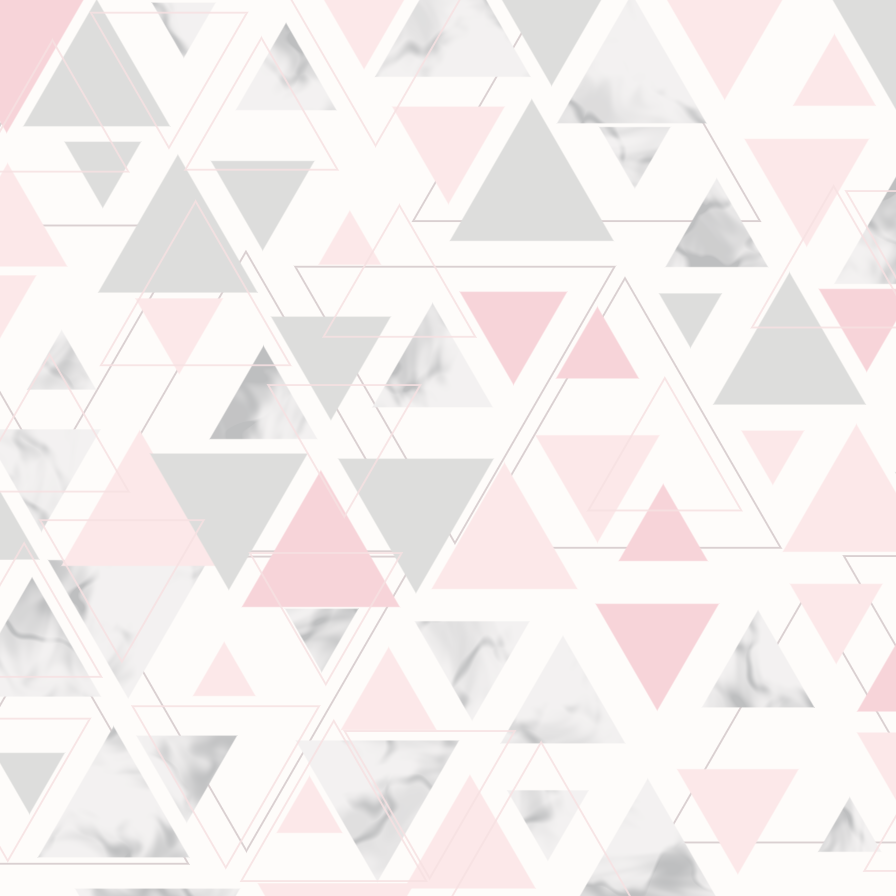
A Shadertoy shader for this pattern:

```glsl
// Scattered pastel and marble triangles with thin triangular outlines on warm white.
#define FILL_SIDE 0.2
#define FILL_SCALE vec2(0.35, 0.92)
#define LARGE_SIDE 0.43
#define SMALL_SIDE 0.235
#define LARGE_KEEP 0.72
#define SMALL_KEEP 0.28
#define LINE_WIDTH 0.0021
#define ROW_WAVE 0.028
#define MARBLE_FREQ 13.0

const vec3 PAPER = vec3(0.998, 0.989, 0.981);
const vec3 GREY = vec3(0.866, 0.867, 0.861);
const vec3 PINK = vec3(0.969, 0.833, 0.852);
const vec3 BLUSH = vec3(0.987, 0.910, 0.912);
const vec3 MARBLE_LIGHT = vec3(0.952, 0.945, 0.944);
const vec3 MARBLE_DARK = vec3(0.745, 0.748, 0.752);
const vec3 LARGE_LINE = vec3(0.855, 0.815, 0.820);
const vec3 SMALL_LINE = vec3(0.965, 0.880, 0.885);

vec4 hash4(vec3 p) {
    vec4 q = fract(p.xyzx * vec4(0.1031, 0.1030, 0.0973, 0.1099));
    q += dot(q, q.wzxy + 33.33);
    return fract((q.xxyz + q.yzzw) * q.zywx);
}

// Distance between the nearest two cell points: zero along cell borders
float cellBorder(vec2 p) {
    vec2 base = floor(p), f = p - base, nearest = vec2(9.0);
    for (int y = -1; y <= 1; y++)
    for (int x = -1; x <= 1; x++) {
        vec2 g = vec2(x, y);
        float d = length(g + hash4(vec3(base + g, 3.0)).xy - f);
        nearest = d < nearest.x ? vec2(d, nearest.x) : vec2(nearest.x, min(nearest.y, d));
    }
    return nearest.y - nearest.x;
}

// Layered sines, rotated at each octave, in 0..1
float clouds(vec2 p) {
    float sum = 0.0, amp = 0.5;
    for (int i = 0; i < 5; i++) {
        p = mat2(0.8, 0.6, -0.6, 0.8) * p * 1.75 + 1.3;
        p += 0.6 * sin(p.yx * 0.9);
        sum += amp * sin(p.x) * sin(p.y);
        amp *= 0.62;
    }
    return clamp(0.5 + 0.75 * sum, 0.0, 1.0);
}

vec3 marble(vec2 p, vec4 rnd) {
    p = p * MARBLE_FREQ + rnd.xy * 40.0;
    float cloud = clouds(p * 0.8);
    p += 0.32 * sin(p.yx * 2.3) + 0.13 * sin(p.yx * 6.1 + 1.0) + 0.05 * sin(p.yx * 15.0);
    float vein = 1.0 - smoothstep(0.0, 0.22, cellBorder(p * 0.8));
    float haze = smoothstep(0.4, 1.0, cloud) * mix(0.35, 0.95, rnd.x);
    float shade = haze + vein * smoothstep(0.25, 0.75, cloud) * 0.6;
    return mix(MARBLE_LIGHT, MARBLE_DARK, min(shade, 1.0));
}

// Row and index of the lattice triangle around p; each row slides freely
float rowShift(float row, float side, float seed) {
    return side * hash4(vec3(row, seed, 7.0)).x;
}

vec2 latticeId(vec2 p, float side, float seed, float rowStep) {
    float row = floor(p.y / (side * 0.866)) + rowStep;
    return vec2(floor((p.x - rowShift(row, side, seed)) / (0.5 * side) + 0.5), row);
}

// Signed distance to one upright or inverted triangle of the lattice
float latticeTriangle(vec2 p, vec2 id, float side, vec2 scaleRange, float seed, out vec4 rnd) {
    rnd = hash4(vec3(id, seed));
    float inverted = mod(id.x, 2.0), inradius = side * 0.2887;
    float scale = mix(scaleRange.x, scaleRange.y, smoothstep(0.05, 0.95, rnd.z));
    vec2 centre = vec2(id.x * 0.5 * side + rowShift(id.y, side, seed),
                       side * 0.866 * (id.y + (1.0 + inverted) / 3.0));
    centre.y += ROW_WAVE * (sin(centre.x * 7.0 + id.y * 0.9) + 0.35 * sin(centre.x * 15.0));
    centre += (rnd.xy - 0.5) * 1.5 * (1.0 - scale) * inradius;
    vec2 q = p - centre;
    q.y *= 1.0 - 2.0 * inverted;
    return max(abs(q.x) * 0.866 + q.y * 0.5, -q.y) - inradius * scale;
}

// Coverage of the kept outlines of one lattice
float outlines(vec2 p, float side, float keep, float seed, float px) {
    float ink = 0.0;
    vec4 rnd;
    for (int j = -1; j <= 1; j++) {
        vec2 id = latticeId(p, side, seed, float(j));
        for (int i = -2; i <= 2; i++) {
            float d = latticeTriangle(p, id + vec2(i, 0), side, vec2(0.72, 0.9), seed, rnd);
            float line = clamp(0.5 - (abs(d) - 0.5 * LINE_WIDTH) / px, 0.0, 1.0);
            ink = max(ink, line * step(rnd.w, keep));
        }
    }
    return ink;
}

void mainImage(out vec4 fragColor, in vec2 fragCoord) {
    vec2 p = fragCoord / iResolution.y;
    float px = 1.0 / iResolution.y;
    vec3 color = mix(PAPER, LARGE_LINE, outlines(p, LARGE_SIDE, LARGE_KEEP, 11.0, px));

    // Solid and marble triangles
    vec4 rnd;
    for (int j = -1; j <= 1; j++) {
        vec2 id = latticeId(p, FILL_SIDE, 5.0, float(j));
        for (int i = -2; i <= 2; i++) {
            float d = latticeTriangle(p, id + vec2(i, 0), FILL_SIDE, FILL_SCALE, 5.0, rnd);
            float cover = 1.0 - smoothstep(-px, px, d);
            if (cover <= 0.0) continue;
            float kind = rnd.w + 0.3 * (rnd.z - 0.5);
            vec3 fill = kind < 0.2 ? BLUSH : kind < 0.41 ? PINK : GREY;
            if (kind > 0.63) fill = marble(p, rnd);
            color = mix(color, fill, cover);
        }
    }

    // Fine pink outlines on top
    color = mix(color, SMALL_LINE, 0.85 * outlines(p, SMALL_SIDE, SMALL_KEEP, 23.0, px));
    fragColor = vec4(color, 1.0);
}
```
